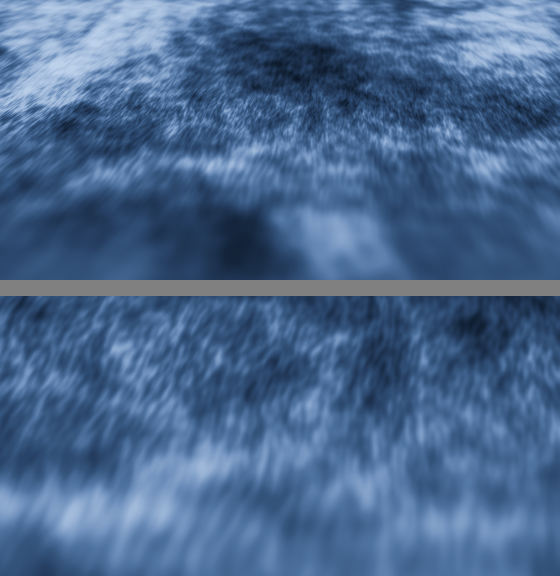
Top: the whole. Bottom: its middle third, enlarged.
This texture is drawn by a Shadertoy shader. Its source:

```glsl
// Crumpled blue plush cloth seen at a low angle with a shallow focus.
// Broad soft folds set the light; octaves of gradient noise add the pile,
// and each octave fades where the lens blur is wider than its grain.

vec2 randomGradient(vec2 cell) {
    vec3 h = fract(cell.xyx * vec3(0.1031, 0.1030, 0.0973));
    h += dot(h, h.yzx + 33.33);
    float angle = 6.2832 * fract((h.x + h.y) * h.z);
    return vec2(cos(angle), sin(angle));
}

float gradientNoise(vec2 p) {
    vec2 i = floor(p), f = p - i;
    vec2 u = f * f * f * (f * (f * 6.0 - 15.0) + 10.0);
    vec2 e = vec2(1.0, 0.0);
    float a = dot(randomGradient(i), f);
    float b = dot(randomGradient(i + e.xy), f - e.xy);
    float c = dot(randomGradient(i + e.yx), f - e.yx);
    float d = dot(randomGradient(i + e.xx), f - e.xx);
    return mix(mix(a, b, u.x), mix(c, d, u.x), u.y);
}

// Soft elliptical swell of the cloth, turned by an angle
float fold(vec2 p, vec2 center, vec2 radius, float angle) {
    vec2 d = p - center;
    float c = cos(angle), s = sin(angle);
    d = vec2(c * d.x + s * d.y, c * d.y - s * d.x) / radius;
    return exp(-dot(d, d));
}

// Light and shade of the large folds
float foldLight(vec2 p) {
    float t = 0.05 + 0.9 * (p.y - 0.5);
    // lit slopes and ridges
    t += 1.7 * fold(p, vec2(0.40, 0.86), vec2(0.45, 0.22), 0.35);
    t += 1.3 * fold(p, vec2(0.72, 0.43), vec2(0.35, 0.045), 0.12);
    t += 1.1 * fold(p, vec2(1.15, 0.17), vec2(0.40, 0.09), -0.5);
    t += 1.0 * fold(p, vec2(1.62, 0.47), vec2(0.22, 0.06), -0.15);
    t += 1.2 * fold(p, vec2(1.75, 0.90), vec2(0.30, 0.12), -0.3);
    // shaded hollows
    t -= 2.0 * fold(p, vec2(1.05, 0.78), vec2(0.45, 0.14), -0.2);
    t -= 0.9 * fold(p, vec2(0.35, 0.55), vec2(0.35, 0.10), 0.3);
    t -= 1.1 * fold(p, vec2(1.85, 0.60), vec2(0.35, 0.08), -0.05);
    t -= 1.4 * fold(p, vec2(0.78, 0.10), vec2(0.22, 0.24), 0.6);
    t -= 0.6 * fold(p, vec2(0.20, 0.22), vec2(0.30, 0.12), 0.0);
    // narrow creases near the far edge
    t -= 1.1 * fold(p, vec2(0.30, 0.91), vec2(0.18, 0.02), 0.7);
    t -= 1.5 * fold(p, vec2(1.50, 0.98), vec2(0.22, 0.03), -0.1);
    t -= 2.8 * fold(p, vec2(0.00, 0.83), vec2(0.07, 0.03), 0.0);
    return t;
}

// Tufts in the low octaves, slanted fibres in the high ones
float pile(vec2 p, float blur) {
    float depth = 1.6 - p.y;
    vec2 ground = vec2((p.x - 1.0) / depth, 1.0 / depth);
    float lean = 0.02 * gradientNoise(ground * 9.0);
    vec2 tuft = ground * vec2(0.75, 1.2);
    vec2 fibre = vec2(1.3 * ground.x - 0.35 * ground.y + lean, 0.7 * ground.y);
    float sum = 0.0, frequency = 5.0;
    for (int i = 0; i < 5; i++) {
        float sharp = frequency * blur;
        vec2 q = i < 3 ? tuft : fibre;
        sum += exp(-sharp * sharp) * gradientNoise(q * frequency + 17.3 * float(i));
        frequency *= 2.1;
    }
    return 1.15 * sum;
}

float ramp(float low, float high, float t) {
    return clamp((t - low) / (high - low), 0.0, 1.0);
}

vec3 plushColor(float t) {
    vec3 color = mix(vec3(0.04, 0.08, 0.14), vec3(0.08, 0.15, 0.24), ramp(-2.8, -1.88, t));
    color = mix(color, vec3(0.15, 0.25, 0.39), ramp(-1.88, -0.93, t));
    color = mix(color, vec3(0.21, 0.34, 0.50), ramp(-0.93, -0.21, t));
    color = mix(color, vec3(0.31, 0.45, 0.63), ramp(-0.21, 0.36, t));
    color = mix(color, vec3(0.45, 0.58, 0.75), ramp(0.36, 0.86, t));
    color = mix(color, vec3(0.62, 0.72, 0.85), ramp(0.86, 1.51, t));
    return mix(color, vec3(0.74, 0.82, 0.92), ramp(1.51, 2.6, t));
}

void mainImage(out vec4 fragColor, in vec2 fragCoord) {
    vec2 uv = fragCoord / iResolution.xy;
    vec2 p = uv * vec2(2.0, 1.0);

    // Ragged outlines for the folds
    vec2 warp = vec2(gradientNoise(p * 4.0), gradientNoise(p * 5.0 + 31.7));
    warp += 0.5 * vec2(gradientNoise(p * 11.0 + 7.1), gradientNoise(p * 12.0 + 53.9));

    // The sharp band lies a little above the middle
    float blur = 0.004 + 0.09 * pow(abs(uv.y - 0.6), 1.2);
    float tone = foldLight(p + warp * vec2(0.12, 0.06)) + pile(p, blur);

    fragColor = vec4(plushColor(tone), 1.0);
}
```
